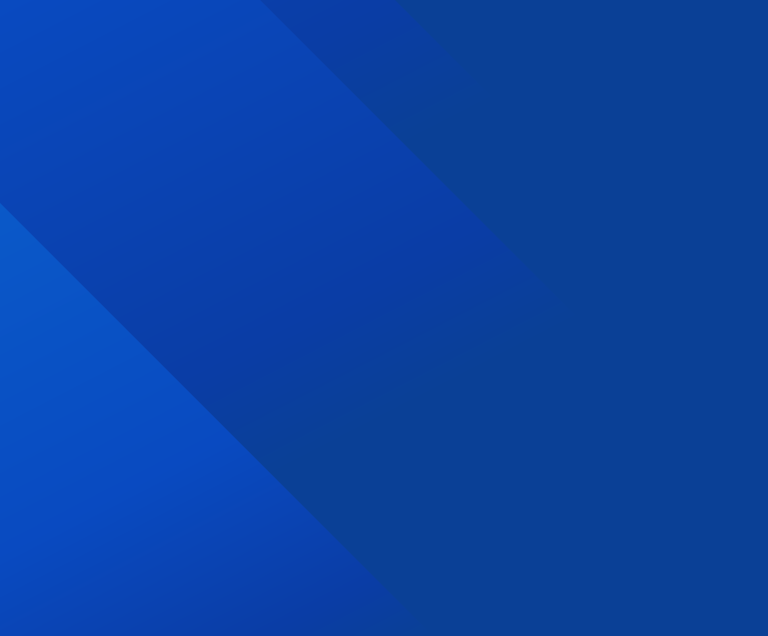
A WebGL 1 fragment shader for this background:

```glsl
precision highp float;
// Diagonal panels of blue over a flat navy ground.
// Each panel is cut by a 45 degree edge and filled with the same four-colour
// ramp, shifted by its own stops, so that it fades out into the ground.

uniform vec2 u_resolution;

// Ramp colours, from the lit end to the ground
const vec3 AZURE  = vec3(0.038, 0.348, 0.786);
const vec3 COBALT = vec3(0.036, 0.290, 0.755);
const vec3 INDIGO = vec3(0.040, 0.238, 0.648);
const vec3 NAVY   = vec3(0.038, 0.251, 0.590);

// Panel edges, as the value of x + y in units of canvas height
const float LOWER_EDGE  = 0.681;
const float MIDDLE_EDGE = 1.409;
const float UPPER_EDGE  = 1.621;

// Ramp stops of each panel: azure, cobalt, indigo, navy
const vec4 LOWER_STOPS  = vec4(0.29, 0.78, 1.085, 1.195);
const vec4 MIDDLE_STOPS = vec4(-0.60, 0.00, 0.673, 0.857);
const vec4 UPPER_STOPS  = vec4(-0.90, -0.38, 0.290, 0.490);

// Direction in which the ramps darken, and edge softness in pixels
const vec2 RAMP_DIRECTION = vec2(0.46, -0.89);
const float EDGE_SOFTNESS = 1.0;

// Piecewise linear blend through the four colours
vec3 ramp(float t, vec4 stops) {
  vec3 blend = clamp((t - stops.xyz) / (stops.yzw - stops.xyz), 0.0, 1.0);
  vec3 color = mix(AZURE, COBALT, blend.x);
  color = mix(color, INDIGO, blend.y);
  return mix(color, NAVY, blend.z);
}

// Coverage of the half plane below a diagonal edge
float belowEdge(float diagonal, float edge) {
  float softness = EDGE_SOFTNESS / u_resolution.y;
  return 1.0 - smoothstep(edge - softness, edge + softness, diagonal);
}

void main() {
  vec2 p = gl_FragCoord.xy / u_resolution.y;
  float diagonal = p.x + p.y;

  // Ramp position, measured from the top left corner
  float t = dot(p - vec2(0.0, 1.0), RAMP_DIRECTION);

  // Panels stacked from the upper right to the lower left
  vec3 color = NAVY;
  color = mix(color, ramp(t, UPPER_STOPS), belowEdge(diagonal, UPPER_EDGE));
  color = mix(color, ramp(t, MIDDLE_STOPS), belowEdge(diagonal, MIDDLE_EDGE));
  color = mix(color, ramp(t, LOWER_STOPS), belowEdge(diagonal, LOWER_EDGE));

  gl_FragColor = vec4(color, 1.0);
}
```
